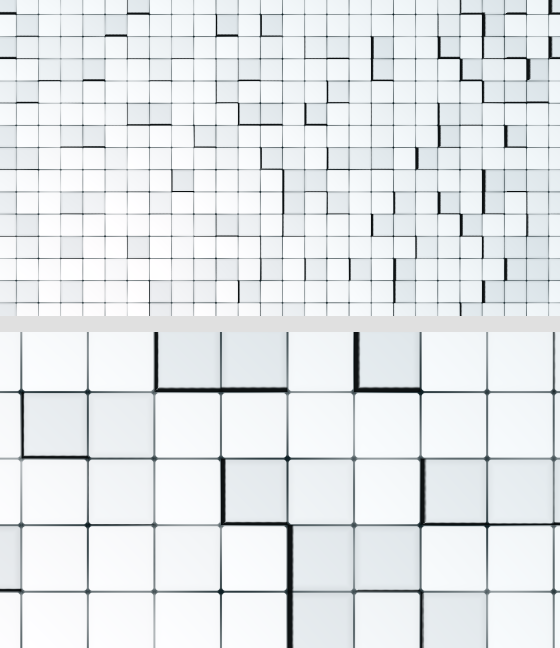
Top, the full canvas; bottom, a detail of the centre.
Reproduce this background procedurally as a Shadertoy shader.

```glsl
// A wall of pale square blocks set at slightly different depths.
// Each block is a rounded-box cell; a short march towards a light at the
// lower left finds the shadows that taller blocks throw on lower ones.

const float PITCH = 0.0702;                  // block spacing, in canvas heights
const vec3 INK = vec3(0.03, 0.045, 0.05);

float hash(vec2 c) {
    vec3 q = fract(c.xyx * vec3(0.1031, 0.1030, 0.0973));
    q += dot(q, q.yzx + 33.33);
    return fract((q.x + q.y) * q.z);
}

// Nearly half the blocks are flush at 1, the rest sink towards 0.
float blockHeight(vec2 cell) {
    return smoothstep(0.0, 0.55, hash(cell + 47.0));
}

float roundedBox(vec2 q, float halfSize, float radius) {
    vec2 d = abs(q) - halfSize + radius;
    return length(max(d, 0.0)) + min(max(d.x, d.y), 0.0) - radius;
}

// Shadow at grid position g, cast along the direction away from the light.
float castShadow(vec2 g, float height, vec2 away) {
    float rough = 0.015 * sin(g.x * 41.0 + 2.0 * sin(g.y * 29.0));
    float shade = 0.0;
    for (int i = 0; i < 14; i++) {
        float t = 0.02 + float(i) / 14.0;
        float rise = blockHeight(floor(g - away * 0.16 * t)) - height;
        shade = max(shade, smoothstep(0.03, 0.42, rise - t + rough));
    }
    return shade;
}

vec3 wall(vec2 p, float aa) {
    vec2 g = (p - vec2(0.0516, 0.0417)) / PITCH;
    vec2 cell = floor(g), q = fract(g) - 0.5;
    float height = blockHeight(cell);
    vec2 away = max(p - vec2(0.22, 0.03), 0.0);

    // Block face: sunk blocks are slightly greyer, with a faint slope
    vec3 col = mix(vec3(0.88, 0.91, 0.925), vec3(0.955, 0.972, 0.98), height);
    float edge = roundedBox(q, 0.485, 0.05);
    col += 0.01 * (hash(cell + 9.0) - 0.5) - 0.012 * (q.x + q.y);
    col -= 0.035 * (1.2 - height) * smoothstep(-0.12, 0.0, edge);

    // Warm glow near the light, cool falloff towards the far corners
    vec2 fromGlow = p - vec2(0.4, 0.1);
    col += exp(-2.5 * dot(fromGlow, fromGlow)) * vec3(0.045, 0.022, 0.018);
    col -= 0.014 * smoothstep(0.7, 1.5, length(away)) * vec3(1.3, 1.0, 0.8);

    // Thin joints, upright ones fainter at the left, of uneven darkness
    float joint = smoothstep(-aa, aa, edge);
    float upright = step(abs(q.y), abs(q.x));
    float wear = 0.62 - 0.22 * upright * (1.0 - smoothstep(0.1, 1.1, p.x))
               + 0.14 * sin(g.x * 2.3 + sin(g.y * 1.7))
               + 0.12 * sin(g.y * 3.1 + g.x);
    float corner = smoothstep(0.44, 0.49, min(abs(q.x), abs(q.y)));
    vec3 jointColor = vec3(0.06, 0.125, 0.145);
    col = mix(col, jointColor, joint * clamp(wear + 0.25 * corner, 0.0, 1.0));

    return mix(col, INK, 0.97 * castShadow(g, height, away));
}

void mainImage(out vec4 fragColor, in vec2 fragCoord) {
    float aa = 0.4 / (PITCH * iResolution.y);
    vec3 col = vec3(0.0);
    // Four samples per pixel keep the narrow shadows smooth
    for (int i = 0; i < 4; i++) {
        vec2 jitter = vec2(i % 2, i / 2) * 0.5 - 0.25;
        col += wall((fragCoord + jitter) / iResolution.y, aa);
    }
    fragColor = vec4(clamp(col * 0.25, 0.0, 1.0), 1.0);
}
```
